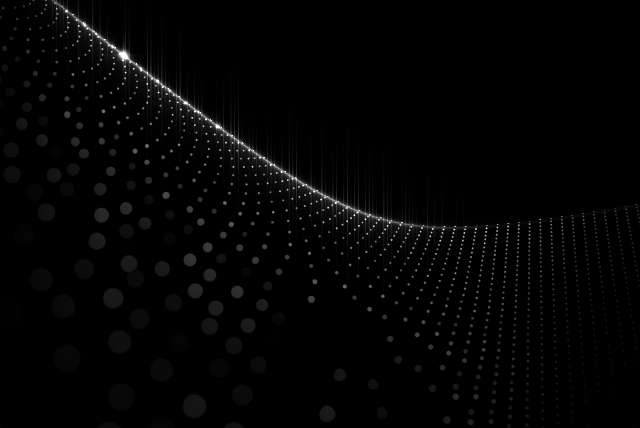
A Shadertoy shader for this background:

```glsl
const float STRAND_GAP = 0.025;   // strand spacing at the crest
const float ROW_GAP = 0.008;      // dot spacing at the crest
const float FAN_X = 1.25;         // strands spread away from this x
const float DOT_RADIUS = 0.0019;
const float BLUR_GROWTH = 0.037;  // radius gained with depth
const float LIGHT_REACH = 0.19;   // depth at which the light fades
const float STREAK_GAP = 0.0085;
const int STAR_COUNT = 11;
const float STAR_START = 0.155;
const float STAR_GAP = 0.034;
const vec2 MAIN_STAR = vec2(0.289, 0.871);
const vec3 TINT = vec3(1.0, 0.99, 1.0);

float hash(vec2 p) {
    return fract(sin(dot(p, vec2(127.1, 311.7))) * 43758.5453);
}

// Height of the wave crest
float crest(float x) {
    return 0.627 - 0.3 * x + 0.515 * length(vec2(x - 0.88, 0.25));
}

// How far the surface comes towards the viewer
float nearness(float x) {
    return 1.0 - smoothstep(0.6, 1.4, x);
}

// Strand and row coordinates of the wave surface
vec2 mesh(vec2 p) {
    float depth = crest(p.x) - p.y;
    float near = nearness(p.x);
    float zoom = 1.0 + (0.8 + 1.2 * near) * depth + 3.0 * near * depth * depth;
    float strand = (p.x - FAN_X) / (zoom * STRAND_GAP);
    float growth = mix(0.025, 0.15, near * near);
    float row = log(max(1.0 + growth * depth / ROW_GAP, 0.1)) / growth;
    return vec2(strand, row);
}

// Dots on the mesh, measured in canvas space through the local Jacobian
float dots(vec2 p, float depth, float pixel) {
    const float STEP = 0.0005;
    vec2 m = mesh(p);
    mat2 jacobian = mat2(mesh(p + vec2(STEP, 0.0)) - m,
                         mesh(p + vec2(0.0, STEP)) - m) / STEP;
    mat2 toCanvas = inverse(jacobian);
    float near = nearness(p.x);
    float blur = near * smoothstep(0.0, 0.4, depth);
    float radius = DOT_RADIUS + BLUR_GROWTH * max(depth, 0.0) * blur;
    float edge = max(pixel * 0.75, radius * 0.12);
    float sum = 0.0;
    for (int j = -1; j <= 1; j++) {
        for (int i = -1; i <= 1; i++) {
            vec2 cell = floor(m) + vec2(i, j);
            float rnd = hash(cell);
            vec2 jitter = (vec2(rnd, hash(cell + 17.0)) - 0.5) * 0.4 * blur;
            float dist = length(toCanvas * (cell + 0.5 + jitter - m));
            float disc = 1.0 - smoothstep(radius - edge, radius + edge, dist);
            sum = max(sum, disc * mix(0.65 + 0.35 * rnd, rnd, blur));
        }
    }
    return sum;
}

// Glowing point with a cross of rays
float star(vec2 q, float size) {
    vec2 a = abs(q) / size;
    float core = exp(-dot(a, a) * 40.0);
    float rays = exp(-a.x * 28.0 - a.y * 3.0) + 0.6 * exp(-a.y * 28.0 - a.x * 4.0);
    return core + 0.5 * rays;
}

void mainImage(out vec4 fragColor, in vec2 fragCoord) {
    float pixel = 1.0 / iResolution.y;
    vec2 p = fragCoord * pixel;
    float depth = crest(p.x) - p.y;
    float slope = (crest(p.x + 0.001) - crest(p.x - 0.001)) / 0.002;
    float offset = depth / sqrt(1.0 + slope * slope);
    float crestLight = smoothstep(0.0, 0.25, p.x) * (1.0 - smoothstep(0.75, 1.2, p.x));
    float light = 0.0;

    // Dotted surface
    if (depth > -0.004) {
        float falloff = 0.055 + 0.95 * exp(-depth / LIGHT_REACH);
        float sides = mix(0.4, 1.0, smoothstep(0.0, 0.25, p.x))
                    * mix(1.0, 0.32, smoothstep(1.1, 1.45, p.x));
        light += dots(p, depth, pixel) * falloff * sides;
    }

    // Crest line and its haze
    float line = exp(-abs(offset) / 0.0025);
    float haze = exp(-abs(offset) / (depth > 0.0 ? 0.025 : 0.006));
    light += line * (0.05 + 0.5 * crestLight) + 0.14 * haze * crestLight;

    // Fine vertical streaks above and below the crest
    float column = floor(p.x / STREAK_GAP);
    float rnd = hash(vec2(column, 5.0));
    float across = abs(p.x - (column + 0.5) * STREAK_GAP);
    float thin = 1.0 - smoothstep(0.0, max(0.0016, pixel), across);
    float reach = 0.012 + 0.05 * rnd * rnd;
    light += 0.28 * rnd * thin * exp(-abs(depth) / reach) * crestLight;

    // Sparkles along the crest
    for (int i = 0; i < STAR_COUNT; i++) {
        float r = hash(vec2(float(i), 9.0));
        float x = STAR_START + (float(i) + 0.5 * r) * STAR_GAP;
        light += 0.5 * star(p - vec2(x, crest(x)), 0.015 + 0.025 * r);
    }
    light += star(p - MAIN_STAR, 0.06);

    fragColor = vec4(TINT * min(light, 1.0), 1.0);
}
```
